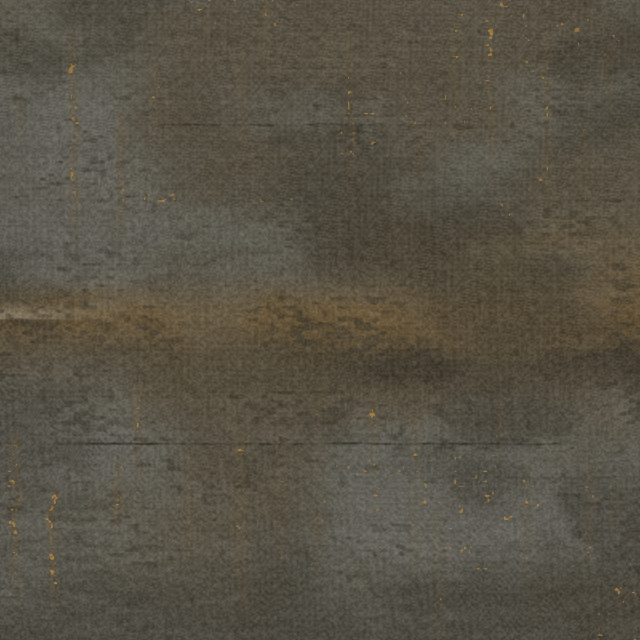
A WebGL 2 fragment shader for this texture:

```glsl
#version 300 es
precision highp float;
// Weathered dark metal sheet: slate patina, a horizontal rust band and gold flaking drips.

uniform vec2 u_resolution;
out vec4 fragColor;

const vec3 SLATE  = vec3(0.385, 0.379, 0.346);
const vec3 OLIVE  = vec3(0.345, 0.320, 0.265);
const vec3 RUST   = vec3(0.425, 0.350, 0.232);
const vec3 SHADOW = vec3(0.240, 0.222, 0.185);
const vec3 GOLD   = vec3(0.640, 0.485, 0.255);
const vec3 PALE   = vec3(0.520, 0.475, 0.385);
const float BAND_Y = 0.50;       // height of the rust band
const float SHADE_Y = 0.435;     // height of the dark band below it
const float GRAIN = 0.135;       // strength of the fine grain
const float GRAIN_SCALE = 400.0;
const int DRIPS = 15;            // drip columns in each half
const float DRIP_WIDTH = 0.0075;

float hash(vec2 p) {
    return fract(sin(dot(p, vec2(127.1, 311.7))) * 43758.5453);
}

float noise(vec2 p) {
    vec2 i = floor(p), f = fract(p);
    f = f * f * (3.0 - 2.0 * f);
    return mix(mix(hash(i), hash(i + vec2(1, 0)), f.x),
               mix(hash(i + vec2(0, 1)), hash(i + vec2(1, 1)), f.x), f.y);
}

float fbm(vec2 p) {
    float sum = 0.0, amp = 0.5;
    for (int i = 0; i < 5; i++) {
        sum += amp * noise(p);
        p = p * 2.03 + 17.3;
        amp *= 0.5;
    }
    return sum / 0.969;
}

float bell(float d, float width) {
    return exp(-d * d / (width * width));
}

// Coverage of hanging drips whose tops lie between lowTop and highTop
float drips(vec2 uv, float lowTop, float highTop, float seed) {
    float cover = 0.0;
    float wobble = (noise(vec2(uv.y * 45.0, seed)) - 0.5) * 0.011;
    for (int i = 0; i < DRIPS; i++) {
        vec2 id = vec2(float(i), seed);
        float x = (id.x + 0.15 + 0.7 * hash(id)) / float(DRIPS);
        float top = mix(lowTop, highTop, hash(id + 3.1));
        float bottom = top - mix(0.10, 0.38, hash(id + 7.7));
        float strength = mix(1.0, 0.62, smoothstep(0.12, 0.3, x)) * mix(0.6, 1.0, hash(id + 5.3));
        float span = smoothstep(bottom, bottom + 0.08, uv.y) * (1.0 - smoothstep(top - 0.03, top, uv.y));
        cover = max(cover, strength * span * bell(uv.x - x + wobble, DRIP_WIDTH));
    }
    return cover;
}

// Thin broken horizontal scratch
float scratch(vec2 uv, float y, float from, float to) {
    float wave = (noise(vec2(uv.x * 18.0, y * 50.0)) - 0.5) * 0.003;
    float ends = smoothstep(from, from + 0.1, uv.x) * (1.0 - smoothstep(to - 0.25, to, uv.x));
    return bell(uv.y - y + wave, 0.0018) * ends * noise(vec2(uv.x * 60.0, y * 90.0));
}

void main() {
    vec2 uv = gl_FragCoord.xy / u_resolution;
    float cloud = fbm(uv * vec2(3.0, 4.5) + 4.0);
    float mottle = fbm(uv * vec2(9.0, 14.0) + 31.0);
    float fibre = noise(uv * vec2(14.0, 170.0));
    float thread = noise(uv * vec2(190.0, 16.0));

    // Slate and olive patina, warmer toward the top edge
    float warm = smoothstep(0.35, 0.68, cloud) + 0.45 * smoothstep(0.82, 1.0, uv.y);
    vec3 col = mix(SLATE, OLIVE, clamp(warm, 0.0, 1.0));
    col += 0.05 * (mottle - 0.5);

    // Rust band, spreading upward on the right
    float y = uv.y + (cloud - 0.5) * 0.05 + (fibre - 0.5) * 0.012;
    float rise = mix(0.035, 0.075, uv.x);
    float rust = bell(y - BAND_Y, y > BAND_Y ? rise : 0.085);
    rust += 0.35 * bell(y - 0.62, 0.05) * smoothstep(0.4, 1.0, uv.x);
    col = mix(col, RUST, clamp(rust * (0.45 + 0.8 * mottle), 0.0, 0.92));

    // Dark band, dim lower edge and ragged lower right corner
    float shade = bell(y - SHADE_Y, 0.04) * mix(0.45, 0.8, smoothstep(0.2, 0.7, uv.x)) * (0.3 + mottle);
    shade = max(shade, (1.0 - smoothstep(0.0, 0.2, uv.y + (mottle - 0.5) * 0.2)) * 0.55);
    float corner = smoothstep(0.87, 0.93, uv.x + (mottle - 0.5) * 0.25);
    shade = max(shade, 0.5 * corner * (1.0 - smoothstep(0.2, 0.32, uv.y)));
    shade = max(shade, 0.4 * smoothstep(0.54, 0.72, fbm(uv * vec2(4.0, 6.0) + 52.0)));
    col = mix(col, SHADOW, clamp(shade, 0.0, 0.75));

    // Pale strip with a crisp lower edge at the left
    float strip = smoothstep(0.499, 0.503, uv.y) * (1.0 - smoothstep(0.507, 0.535, uv.y));
    col = mix(col, PALE, strip * (1.0 - smoothstep(0.02, 0.22, uv.x)) * (0.4 + 0.7 * mottle));

    // Woven wear, pits and scratches
    float middle = bell(uv.y - 0.5, 0.2);
    col += (fibre - 0.5) * 0.025 + (thread - 0.5) * 0.022 * middle;
    float pits = smoothstep(0.62, 0.85, 0.5 * noise(uv * vec2(75.0, 150.0)) + 0.5 * mottle + 0.1 * middle);
    col = mix(col, SHADOW, 0.5 * pits);
    float lines = scratch(uv, 0.307, 0.05, 1.0) + 0.7 * scratch(uv, 0.805, 0.2, 0.8);
    col = mix(col, SHADOW * 0.8, min(lines, 0.8));

    // Gold flakes: drips, loose scatter and one horizontal run
    float drip = max(drips(uv, 0.22, 0.42, 11.0), drips(uv, 0.82, 1.05, 23.0));
    float clear = smoothstep(0.09, 0.2, abs(uv.y - 0.5));
    float scatter = 0.42 * smoothstep(0.46, 0.68, fbm(uv * 5.0 + 77.0)) * clear;
    float run = 0.7 * bell(uv.y - 0.69, 0.014) * smoothstep(0.08, 0.3, uv.x) * (1.0 - smoothstep(0.4, 0.5, uv.x));
    float density = max(max(drip, run) * (0.45 + 0.75 * noise(uv * vec2(8.0, 28.0))), scatter);
    float flake = 0.55 * noise(uv * 125.0) + 0.45 * noise(uv * 270.0 + 9.0);
    float threshold = mix(0.95, 0.5, min(density, 1.0));
    col = mix(col, RUST, 0.3 * drip);
    col = mix(col, GOLD, 0.85 * smoothstep(threshold, threshold + 0.12, flake));

    // Fine grain
    float grain = 0.7 * noise(uv * GRAIN_SCALE) + 0.3 * noise(uv * GRAIN_SCALE * 0.5 + 5.0);
    col += GRAIN * (grain - 0.5);
    fragColor = vec4(clamp(col, 0.0, 1.0), 1.0);
}
```
